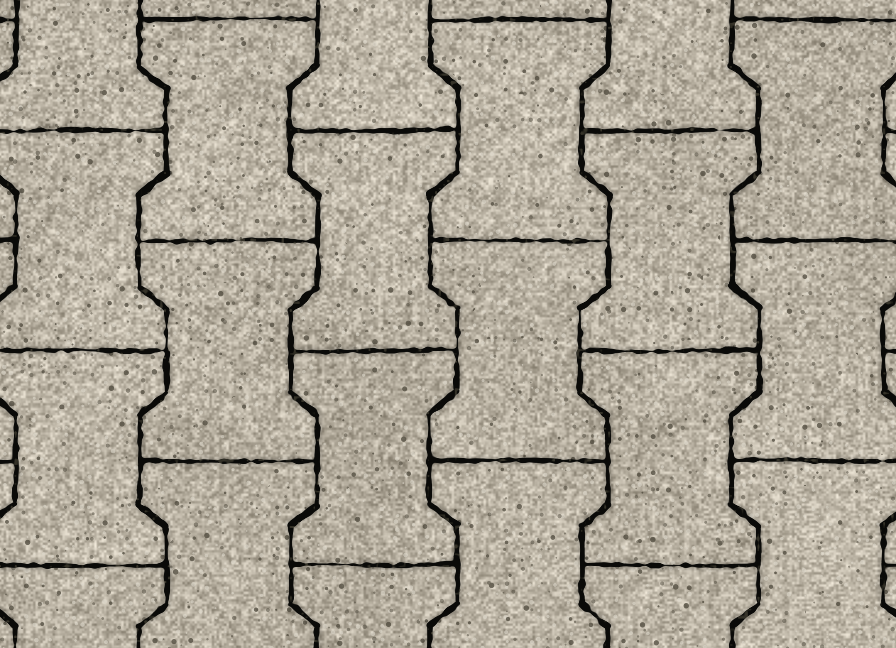
Give the GLSL for this texture, as a Shadertoy shader.

```glsl
float hash(vec2 p) {
    return fract(sin(dot(p, vec2(127.1, 311.7))) * 43758.5453);
}

float noise(vec2 p) {
    vec2 i = floor(p), f = fract(p);
    f = f * f * (3.0 - 2.0 * f);
    return mix(mix(hash(i), hash(i + vec2(1, 0)), f.x),
               mix(hash(i + vec2(0, 1)), hash(i + vec2(1, 1)), f.x), f.y);
}

float segment(vec2 p, vec2 a, vec2 b) {
    vec2 d = b - a;
    return length(p - a - d * clamp(dot(p - a, d) / dot(d, d), 0.0, 1.0));
}

float smoothMin(float a, float b, float k) {
    float h = max(k - abs(a - b), 0.0) / k;
    return min(a, b) - h * h * k * 0.25;
}

// Scattered round specks, at most one per cell
float specks(vec2 p, float density, float radius, float blur) {
    vec2 cell = floor(p);
    vec2 centre = 0.25 + 0.5 * vec2(hash(cell + 3.1), hash(cell + 7.7));
    float size = radius * (0.5 + hash(cell + 5.3));
    float spot = 1.0 - smoothstep(size - blur, size + blur, length(p - cell - centre));
    return spot * step(hash(cell), density);
}

// x: signed distance to the joints, yz: column and row of the block
vec3 paving(vec2 p) {
    // Half-block steps down; the lowest courses are slightly shorter
    float h = max((p.y - 0.133) / 0.738, 4.0 + (p.y - 3.086) / 0.695);
    float fold = abs(mod(h + 1.0, 2.0) - 1.0);
    float column = -1.0, sides = 1.0;

    // Stepped side joints, mirrored on alternate columns
    for (float k = 0.0; k < 7.0; k++) {
        float x = p.x - (1.0117 * k + 0.012 - 0.078 * step(3.0, k));
        vec2 q = vec2(x * (mod(k, 2.0) * 2.0 - 1.0), fold * 0.73);
        float bend = 0.09 * clamp((q.y - 0.379) / 0.074, -1.0, 1.0);
        column += step(bend * (mod(k, 2.0) * 2.0 - 1.0), x);
        vec2 a = vec2(-0.09, 0.305), b = vec2(0.09, 0.453);
        float straight = min(segment(q, vec2(-0.09, -0.1), a), segment(q, b, vec2(0.09, 0.85)));
        sides = min(sides, min(straight - 0.016, segment(q, a, b) - 0.020));
    }

    // End joints, staggered by half a block
    float odd = mod(column, 2.0);
    float ends = 0.72 * mix(1.0 - fold, fold, odd) - 0.0125;
    return vec3(smoothMin(sides, ends, 0.025), column, floor((h + 1.0 - odd) * 0.5));
}

void mainImage(out vec4 fragColor, in vec2 fragCoord) {
    // Six columns span the canvas; y runs down from the top
    vec2 uv = fragCoord / iResolution.xy;
    vec2 p = vec2(uv.x, 1.0 - uv.y) * vec2(6.0, 4.336);
    float pixel = 6.0 / iResolution.x;

    // Uneven laying and crumbling edges
    vec2 wobble = vec2(noise(p * 2.3), noise(p * 2.3 + 40.0)) - 0.5;
    vec3 block = paving(p + 0.02 * wobble);
    float joint = block.x + 0.020 * (noise(p * 22.0) - 0.5) + 0.008 * (noise(p * 7.0) - 0.5);

    // Sandy concrete with mottling and a tint per block
    float grain = 0.27 * (noise(p * 61.0) - 0.5) + 0.15 * (noise(p * 31.0 + 9.0) - 0.5);
    float mottle = 0.05 * (noise(p * 1.6) - 0.5) + 0.03 * (noise(p * 6.0) - 0.5);
    float tint = 0.025 * (hash(block.yz + 2.0) - 0.5);
    vec3 color = vec3(0.73, 0.70, 0.64) + grain + mottle + tint;

    // Pale grit and dark pits
    color = mix(color, vec3(0.87, 0.85, 0.80), 0.6 * specks(p * 19.0 + 11.0, 0.25, 0.2, 9.5 * pixel));
    float dirt = smoothstep(0.2, 0.8, noise(p * 2.0 + 17.0));
    float pits = specks(p * 9.0, 0.12 + 0.3 * dirt, 0.11, 5.0 * pixel);
    pits = max(pits, 0.7 * specks(p * 17.0 + 5.0, 0.08 + 0.15 * dirt, 0.17, 9.0 * pixel));
    color = mix(color, vec3(0.30, 0.28, 0.23), 0.75 * pits);

    // Worn rim, then the dark joint with a little grit in it
    color *= 1.0 - 0.14 * (1.0 - smoothstep(0.0, 0.035, joint));
    float grit = smoothstep(0.72, 0.95, noise(p * 38.0 + 23.0));
    vec3 gap = mix(vec3(0.04, 0.04, 0.03), vec3(0.21, 0.20, 0.16), grit);
    color = mix(gap, color, smoothstep(-0.6 * pixel, 0.6 * pixel, joint));

    fragColor = vec4(color, 1.0);
}
```
